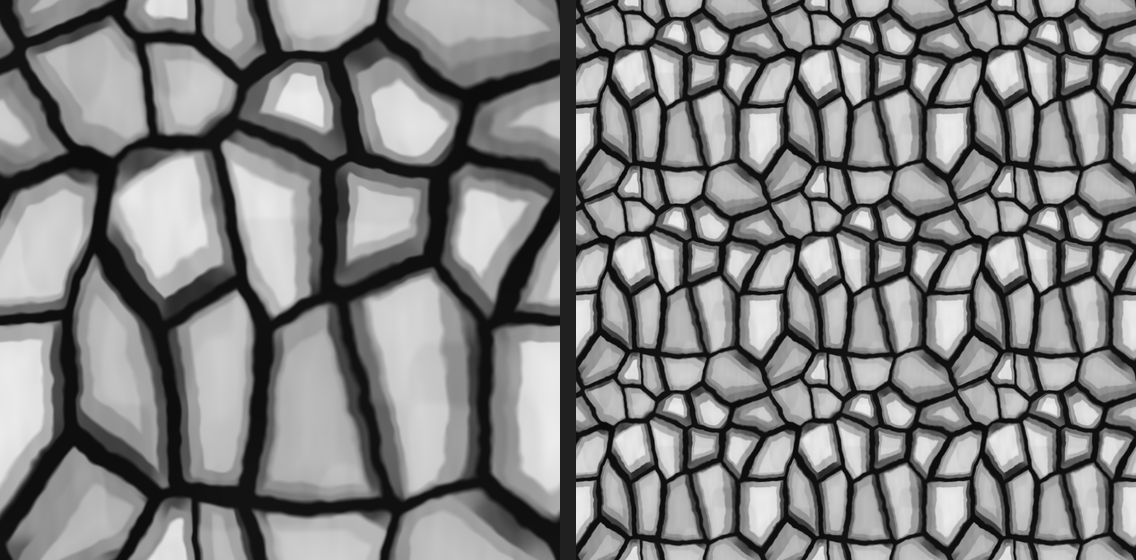
Left: one tile. Right: repeated 3 by 3.
Write a WebGL 2 fragment shader that draws this texture map.

```glsl
#version 300 es
precision highp float;
// Painted grey stones packed in dark mortar, tall below and squat above.
// A wrapping Voronoi grid gives the stones; each edge is inset by its own
// random amounts to form a dark rim, a mid body and a pale core facet.

uniform vec2 u_resolution;
out vec4 outColor;

const float TAU = 6.28318;
const vec2 GRID = vec2(5.0, 4.0);         // stones across and up
const vec2 JITTER = vec2(0.72, 0.62);     // scatter inside a grid cell
const float SQUEEZE = 0.40;               // how much row heights differ
const float SQUAT_Y = 0.87;               // height of the shortest rows
const float ROW_SHIFT = 0.30;
const vec2 GAP = vec2(0.006, 0.020);      // mortar inset, min and max
const vec2 RIM = vec2(0.001, 0.036);      // rim width, min and max
const vec2 CORE = vec2(0.004, 0.036);     // core inset, min and max
const float ROUNDING = 0.007;
const float FACET_BLEND = 0.007;
const float MORTAR_TONE = 0.047;
const vec2 RIM_TONE = vec2(0.19, 0.58);
const vec2 BODY_TONE = vec2(0.54, 0.74);
const vec2 CORE_TONE = vec2(0.67, 0.92);

vec3 hash3(vec2 cell, float salt) {
    vec3 p = fract(vec3(cell, salt).xyx * vec3(0.1031, 0.1030, 0.0973) + salt * 0.1373);
    p += dot(p, p.yxz + 33.33);
    return fract((p.xxy + p.yzz) * p.zyx);
}

vec2 wrapCell(vec2 cell, vec2 period) {
    return floor(mod(cell + 0.5, period));
}

// Value noise that repeats over the unit square
float noise(vec2 uv, vec2 period, float salt) {
    vec2 p = uv * period, i = floor(p), f = fract(p);
    f = f * f * (3.0 - 2.0 * f);
    vec2 a = wrapCell(i, period), b = wrapCell(i + 1.0, period);
    return mix(mix(hash3(a, salt).x, hash3(vec2(b.x, a.y), salt).x, f.x),
               mix(hash3(vec2(a.x, b.y), salt).x, hash3(b, salt).x, f.x), f.y);
}

vec2 warp(vec2 uv, float period, float salt) {
    return vec2(noise(uv, vec2(period), salt), noise(uv, vec2(period), salt + 1.0)) - 0.5;
}

float smoothMin(float a, float b) {
    float h = max(ROUNDING - abs(a - b), 0.0) / ROUNDING;
    return min(a, b) - 0.25 * h * h * ROUNDING;
}

vec2 stoneCentre(vec2 cell) {
    vec2 scatter = (hash3(wrapCell(cell, GRID), 3.0).xy - 0.5) * JITTER;
    return cell + 0.5 + scatter + vec2(fract(cell.y * 0.5) - 0.25, 0.0);
}

void main() {
    vec2 uv = gl_FragCoord.xy / u_resolution;

    // Lean the stones, then roughen their outlines like brush dabs
    vec2 p = uv + 0.075 * warp(uv, 4.0, 11.0)
                + 0.010 * warp(uv, 22.0, 13.0) + 0.005 * warp(uv, 56.0, 15.0);
    float phase = TAU * (p.y - SQUAT_Y);
    vec2 q = GRID * vec2(p.x, p.y + SQUEEZE * sin(phase) / TAU) + vec2(0.0, ROW_SHIFT);
    vec2 stretch = GRID * vec2(1.0, 1.0 + SQUEEZE * cos(phase));

    // Nearest stone
    vec2 home = floor(q), stone = home, toStone = vec2(0.0);
    float nearest = 1e3;
    for (int k = 0; k < 25; k++) {
        vec2 cell = home + vec2(k % 5 - 2, k / 5 - 2);
        vec2 d = stoneCentre(cell) - q;
        if (dot(d, d) < nearest) {
            nearest = dot(d, d);
            stone = cell;
            toStone = d;
        }
    }

    // Edge distances in canvas units, inset three times
    vec2 id = wrapCell(stone, GRID);
    float outline = 1.0, body = 1.0, core = 1.0, toneSum = 0.0, weightSum = 1e-9;
    for (int k = 0; k < 25; k++) {
        if (k == 12) continue;
        vec2 d = stoneCentre(stone + vec2(k % 5 - 2, k / 5 - 2)) - q;
        vec2 dir = normalize(d - toStone);
        float edge = dot(0.5 * (d + toStone), dir) / length(dir * stretch);
        vec3 h = hash3(id, 20.0 + float(k));
        float weight = exp(-edge / FACET_BLEND);
        toneSum += weight * fract(h.x * 7.0 + h.z);
        weightSum += weight;
        edge -= mix(GAP.x, GAP.y, h.x);
        outline = smoothMin(outline, edge);
        edge -= mix(RIM.x, RIM.y, h.y * h.y);
        body = smoothMin(body, edge);
        core = smoothMin(core, edge - mix(CORE.x, CORE.y, h.z));
    }

    // Brush marks: soft patches and fine upright streaks
    float patches = smoothstep(0.42, 0.58, noise(uv, vec2(13.0, 9.0), 61.0)) - 0.5;
    float streaks = noise(uv, vec2(64.0, 14.0), 63.0) - 0.5;
    float brush = 0.055 * patches + 0.035 * streaks;

    // Layer the tones from mortar up to core
    vec3 pick = hash3(id, 7.0);
    float tilt = dot(toStone, pick.zy - 0.5) * 0.16;
    float rimTone = mix(RIM_TONE.x, RIM_TONE.y, toneSum / weightSum);
    float bodyTone = mix(BODY_TONE.x, BODY_TONE.y, pick.x) + tilt;
    float coreTone = mix(CORE_TONE.x, CORE_TONE.y, pick.y) + 0.8 * clamp(core, 0.0, 0.05);
    float soft = mix(0.003, 0.007, noise(uv, vec2(8.0), 67.0));
    float tone = MORTAR_TONE + 0.025 * noise(uv, vec2(7.0), 65.0);
    tone = mix(tone, rimTone + brush, smoothstep(-soft, soft, outline));
    tone = mix(tone, bodyTone + brush, smoothstep(-soft, soft, body));
    tone = mix(tone, coreTone + 0.6 * brush, smoothstep(-soft, soft, core) * 0.95);
    outColor = vec4(vec3(clamp(tone, 0.0, 1.0)), 1.0);
}
```
